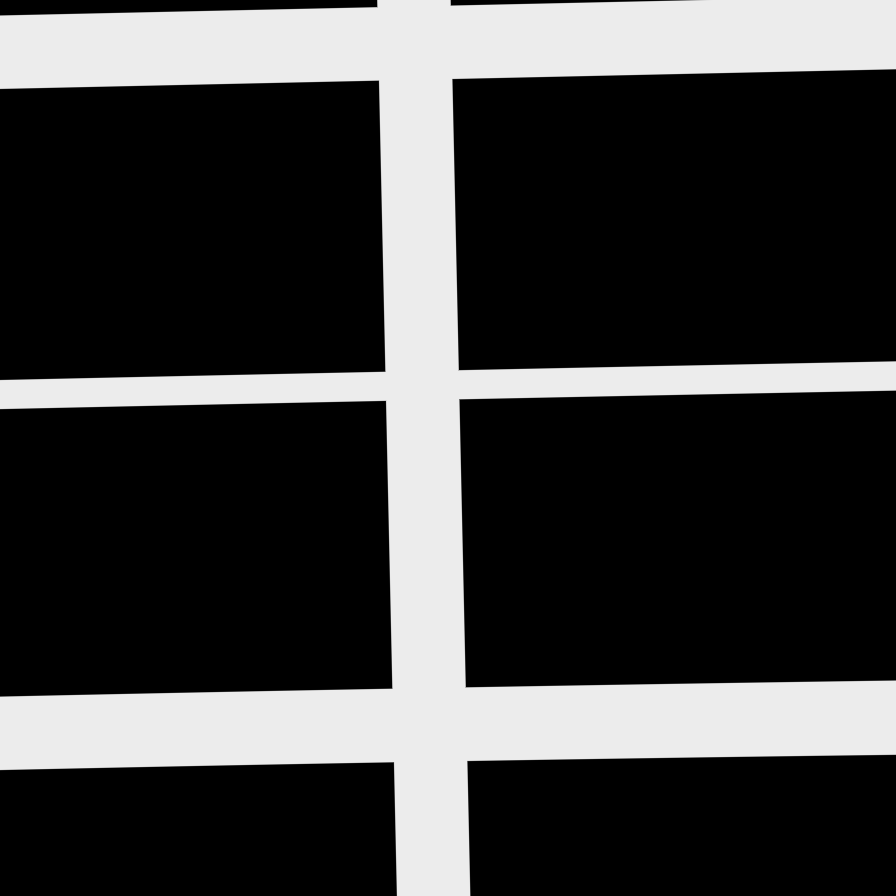
This pattern is drawn by a Shadertoy shader. Its source:

```glsl
// A slightly tilted lattice of pale bars: square panes, each split by a thin slat.
#define PERIOD 0.76
#define BAR_WIDTH 0.082
#define SLAT_WIDTH 0.0325
#define SLAT_SHIFT -0.002
#define TILT 0.022
#define BEND 0.007
#define CENTRE vec2(0.4714, 0.572)
#define BAR_COLOUR vec3(0.925)
#define PANE_COLOUR vec3(0.0)

// Signed distance to the nearest of a row of bands centred on multiples of the period
float bandDistance(float x, float period, float width) {
    return abs(x - period * floor(x / period + 0.5)) - 0.5 * width;
}

// Rotates the sample point into the frame of the lattice
vec2 toLattice(vec2 p) {
    float c = cos(TILT), s = sin(TILT);
    return vec2(c * p.x + s * p.y, c * p.y - s * p.x);
}

float latticeDistance(vec2 p) {
    float posts = bandDistance(p.x, PERIOD, BAR_WIDTH);
    float rails = bandDistance(p.y - 0.5 * PERIOD, PERIOD, BAR_WIDTH);
    float slats = bandDistance(p.y - SLAT_SHIFT, PERIOD, SLAT_WIDTH);
    return min(posts, min(rails, slats));
}

void mainImage(out vec4 fragColor, in vec2 fragCoord) {
    vec2 uv = fragCoord / iResolution.y;
    float pixel = 1.0 / iResolution.y;

    // Gentle sag growing toward the lower right
    float depth = 1.0 - uv.y;
    vec2 bent = uv + vec2(0.0, BEND * uv.x * uv.x * depth * depth);

    // Antialiased bars over dark panes
    float d = latticeDistance(toLattice(bent - CENTRE));
    float cover = 1.0 - smoothstep(-0.75 * pixel, 0.75 * pixel, d);
    fragColor = vec4(mix(PANE_COLOUR, BAR_COLOUR, cover), 1.0);
}
```
